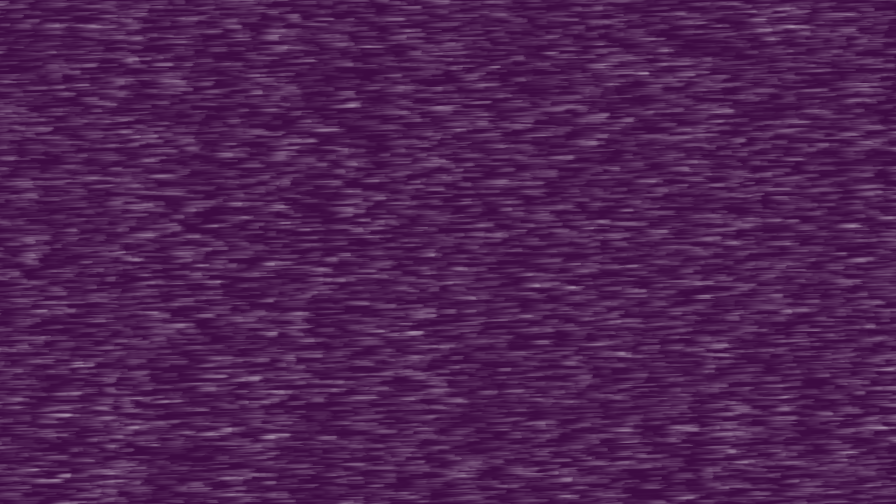
A Shadertoy shader for this texture:

```glsl
// Pale, dry brush dashes streaking sideways over a deep purple ground.

const vec3 GROUND = vec3(0.238, 0.042, 0.258);
const vec3 PAINT = vec3(0.76, 0.69, 0.76);

// Lengths are in canvas heights.
const int LAYERS = 5;
const vec2 CELL = vec2(0.08, 0.009);
const vec2 HALF_LENGTH = vec2(0.015, 0.050);      // shortest, longest
const vec2 HALF_THICKNESS = vec2(0.0012, 0.0048); // thinnest, thickest
const vec2 TILT = vec2(0.0, 0.05);                // least, greatest slope
const vec2 BRISTLE = vec2(0.035, 0.0032);         // grain inside a dash
const float RAGGED = 0.35;                        // unevenness of dash ends
const float OPACITY = 0.32;

float hash(vec2 p) {
    return fract(sin(dot(p, vec2(127.1, 311.7))) * 43758.5453);
}

vec2 hash2(vec2 p) {
    return vec2(hash(p), hash(p + vec2(37.2, 17.9)));
}

float valueNoise(vec2 p) {
    vec2 cell = floor(p);
    vec2 f = fract(p);
    f = f * f * (3.0 - 2.0 * f);
    float low = mix(hash(cell), hash(cell + vec2(1.0, 0.0)), f.x);
    float high = mix(hash(cell + vec2(0.0, 1.0)), hash(cell + 1.0), f.x);
    return mix(low, high, f.y);
}

// Paint left at p by the one dash that belongs to a grid cell.
float dash(vec2 p, vec2 cell, float layer, float pixel) {
    vec2 seed = cell + layer * vec2(19.3, 53.7);
    vec2 place = hash2(seed);
    vec2 size = hash2(seed + 5.3);
    vec2 look = hash2(seed + 11.7);

    vec2 q = p - (cell + place) * CELL;
    q.y -= q.x * mix(TILT.x, TILT.y, look.x);
    float halfLength = mix(HALF_LENGTH.x, HALF_LENGTH.y, size.x);
    float halfThickness = mix(HALF_THICKNESS.x, HALF_THICKNESS.y, size.y);
    float edge = clamp((halfThickness - abs(q.y)) / pixel + 0.5, 0.0, 1.0);
    if (edge <= 0.0 || abs(q.x) > halfLength) return 0.0;

    // Each bristle row starts and stops at its own point.
    float grain = valueNoise(q / BRISTLE + place * 90.0);
    float along = q.x / halfLength;
    float ragged = RAGGED * (grain - 0.5);
    float fadeIn = smoothstep(-1.0, 0.2, along + ragged);
    float fadeOut = 1.0 - smoothstep(0.65, 1.0, along - ragged);
    return edge * fadeIn * fadeOut * mix(0.3, 1.0, grain) * pow(look.y, 1.5);
}

void mainImage(out vec4 fragColor, in vec2 fragCoord) {
    vec2 p = fragCoord / iResolution.y;
    float pixel = 1.0 / iResolution.y;
    float paint = 0.0;

    // Overlapping layers of scattered dashes
    for (int i = 0; i < LAYERS; i++) {
        float layer = float(i) + 1.0;
        vec2 shifted = p + hash2(vec2(layer, 4.1)) * CELL;
        vec2 home = floor(shifted / CELL);
        for (int y = -1; y <= 1; y++) {
            for (int x = -1; x <= 1; x++) {
                vec2 cell = home + vec2(x, y);
                paint += dash(shifted, cell, layer, pixel);
            }
        }
    }

    vec3 color = mix(GROUND, PAINT, clamp(OPACITY * paint, 0.0, 1.0));
    fragColor = vec4(color, 1.0);
}
```
